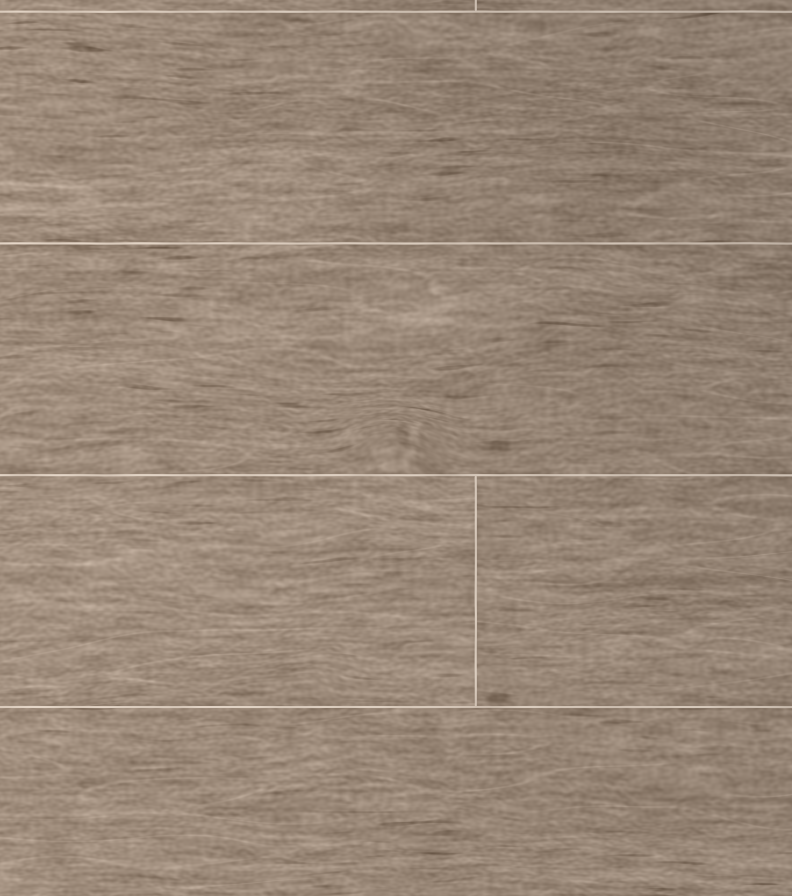
This texture is drawn by a Shadertoy shader. Its source:

```glsl
// Long wood-look planks laid in a one-third stagger with thin pale grout seams.
// Each plank has its own tone and grain, built from stretched gradient noise
// that is warped by a slow flow and bent around soft knots.

const float ROW_PITCH    = 0.2587;   // lengths are fractions of canvas height
const float ROW_ORIGIN   = -0.0478;
const float PLANK_LENGTH = 1.70;
const float JOINT_X      = 0.531;
const float JOINT_ROW    = 1.0;      // row whose joint sits at JOINT_X
const float SEAM_HALF    = 0.0012;
const float SEAM_WOBBLE  = 0.0004;
const float SEAM_SHADE   = 0.040;

const vec3 WOOD  = vec3(0.597, 0.527, 0.464);
const vec3 GROUT = vec3(0.860, 0.805, 0.750);

const float PLANK_VARIATION = 0.020;
const float FLOW_AMOUNT     = 0.024;
const float BROAD_AMOUNT    = 0.045;
const float STREAK_AMOUNT   = 0.072;
const float FIBRE_AMOUNT    = 0.110;
const float SPECKLE_AMOUNT  = 0.085;
const float PORE_AMOUNT     = 0.120;
const float HAIRLINE_AMOUNT = 0.050;

const vec2  KNOT_START = vec2(0.270, 0.044);  // centre within row zero
const float KNOT_STEP  = 0.095;               // sideways shift per row
const float KNOT_ROW   = 1.8;                 // row where knots are strongest
const vec2  KNOT_SIZE  = vec2(0.060, 0.040);
const float KNOT_BEND  = 0.020;
const float KNOT_SKEW  = 0.30;                // slope of the fibres past a knot

vec2 hash2(vec2 p) {
    vec3 q = fract(p.xyx * vec3(0.1031, 0.1030, 0.0973));
    q += dot(q, q.yzx + 33.33);
    return fract((q.xx + q.yz) * q.zy);
}

float cornerSlope(vec2 cell, vec2 corner, vec2 f) {
    return dot(hash2(cell + corner) * 2.0 - 1.0, f - corner);
}

float gradientNoise(vec2 p) {
    vec2 cell = floor(p), f = p - cell;
    vec2 u = f * f * f * (f * (f * 6.0 - 15.0) + 10.0);
    float low  = mix(cornerSlope(cell, vec2(0, 0), f), cornerSlope(cell, vec2(1, 0), f), u.x);
    float high = mix(cornerSlope(cell, vec2(0, 1), f), cornerSlope(cell, vec2(1, 1), f), u.x);
    return mix(low, high, u.y);
}

// Brightness offset of the wood; seed separates the planks.
float woodGrain(vec2 p, vec2 seed, vec2 fromKnot, float knotStrength) {
    // Slow flow, then a lopsided bend of the fibres around the knot
    vec2 k = fromKnot / KNOT_SIZE;
    float knotMask = knotStrength * exp(-dot(k, k));
    vec2 g = p;
    g.y += FLOW_AMOUNT * gradientNoise(p * vec2(2.6, 6.0) + seed);
    g.y += 0.25 * FLOW_AMOUNT * gradientNoise(p * vec2(9.0, 22.0) + seed);
    g.y += knotMask * (KNOT_SKEW * fromKnot.x - KNOT_BEND);

    // Tone bands, streaks, fibres and surface speckle
    float tone = BROAD_AMOUNT * gradientNoise(g * vec2(2.5, 13.0) + seed);
    tone += STREAK_AMOUNT * gradientNoise(g * vec2(5.0, 72.0) + seed + 11.0);
    tone += FIBRE_AMOUNT * gradientNoise(g * vec2(24.0, 175.0) + seed + 23.0);
    tone += SPECKLE_AMOUNT * gradientNoise(g * vec2(125.0, 230.0) + seed + 37.0);

    // Short dark pores, gathered in patches
    float pores = smoothstep(0.16, 0.50, gradientNoise(g * vec2(17.0, 150.0) + seed + 53.0));
    float patches = smoothstep(-0.30, 0.30, gradientNoise(g * vec2(3.0, 12.0) + seed + 61.0));
    tone -= PORE_AMOUNT * pores * patches;

    // Pale curved hairlines
    float ridge = 1.0 - abs(gradientNoise(g * vec2(5.0, 30.0) + seed + 71.0));
    tone += HAIRLINE_AMOUNT * smoothstep(0.95, 1.0, ridge) * (1.0 - 0.8 * patches);

    // Knot heart: a short upright swirl with a dark flank
    vec2 heart = fromKnot + 0.012 * gradientNoise(p * 38.0 + seed);
    vec2 core = heart / vec2(0.007, 0.022);
    vec2 flank = (heart + vec2(0.012, 0.002)) / vec2(0.008, 0.020);
    tone += knotStrength * (0.050 * exp(-dot(core, core)) - 0.055 * exp(-dot(flank, flank)));
    return tone + 0.10 * knotMask * gradientNoise(p * vec2(80.0, 55.0) + seed);
}

void mainImage(out vec4 fragColor, in vec2 fragCoord) {
    vec2 p = fragCoord / iResolution.y;
    float pixel = 1.0 / iResolution.y;

    // Plank layout
    vec2 w = p + SEAM_WOBBLE * vec2(gradientNoise(p.yy * 14.0), gradientNoise(p.xx * 14.0 + 5.0));
    float row = floor((w.y - ROW_ORIGIN) / ROW_PITCH);
    float across = w.y - ROW_ORIGIN - row * ROW_PITCH;
    float along = w.x - JOINT_X - (row - JOINT_ROW) * PLANK_LENGTH / 3.0;
    float plank = floor(along / PLANK_LENGTH);
    along -= plank * PLANK_LENGTH;
    vec2 character = hash2(vec2(plank + 17.0, row + 5.0));

    // Wood
    vec2 knot = vec2(KNOT_START.x + KNOT_STEP * row, KNOT_START.y);
    float knotStrength = exp(-2.0 * (row - KNOT_ROW) * (row - KNOT_ROW));
    float tone = woodGrain(p, floor(character * 60.0) + 80.0, vec2(w.x, across) - knot, knotStrength);
    vec3 color = WOOD + tone + PLANK_VARIATION * (character.x - 0.5);

    // Grout seams with a faint shaded edge
    float rowSeam = min(across, ROW_PITCH - across);
    float endSeam = min(along, PLANK_LENGTH - along);
    float seam = min(rowSeam, endSeam);
    color -= SEAM_SHADE * exp(-seam / 0.004);
    float grout = 1.0 - smoothstep(SEAM_HALF - 0.6 * pixel, SEAM_HALF + 0.6 * pixel, seam);
    float groutWear = 0.92 + 0.35 * gradientNoise(p * 21.0);
    color = mix(color, GROUT, grout * clamp(groutWear, 0.0, 1.0));

    // Soft light from the left, falling off toward the upper right
    vec2 uv = fragCoord / iResolution.xy;
    color *= 1.045 - 0.075 * uv.x - 0.06 * smoothstep(0.9, 1.9, uv.x + uv.y);
    fragColor = vec4(clamp(color, 0.0, 1.0), 1.0);
}
```
